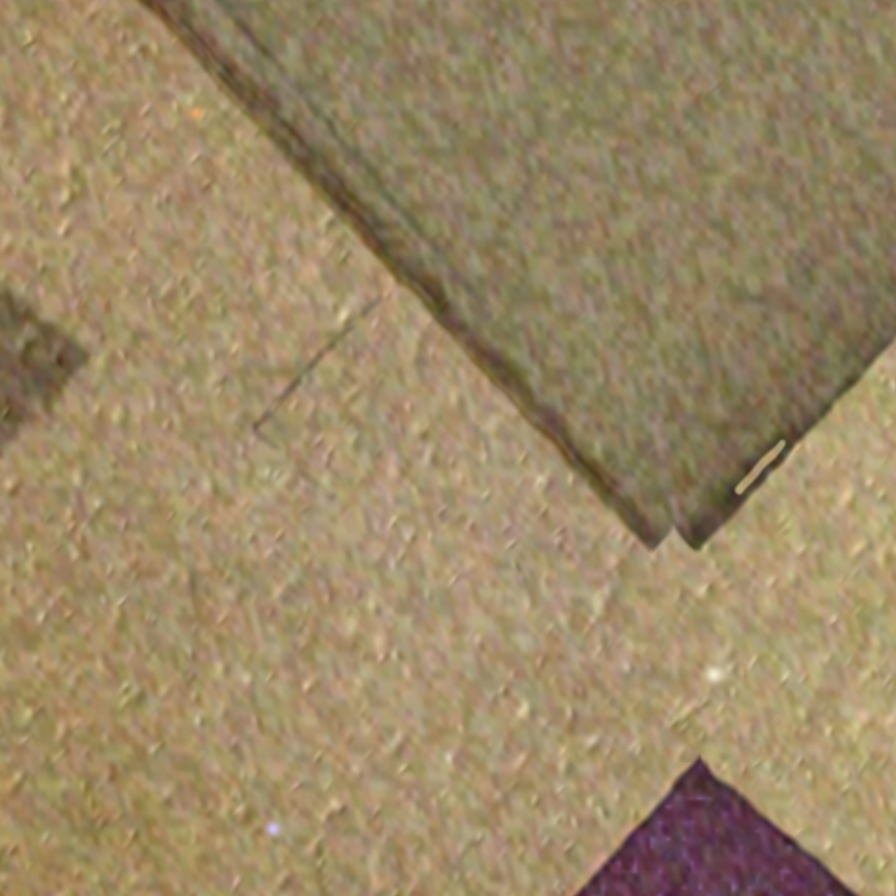
Give the GLSL for this texture, as a three.js fragment shader.

```glsl
// Worn sandy floor with a raised slab corner, a groove, a brown patch and a purple tile.
varying vec2 vUv;

const vec3 SAND = vec3(0.635, 0.545, 0.39);
const vec3 SAND_PINK = vec3(0.665, 0.585, 0.46);
const vec3 SAND_PALE = vec3(0.705, 0.635, 0.465);
const vec3 SAND_OCHRE = vec3(0.615, 0.525, 0.35);
const vec3 SLAB = vec3(0.555, 0.50, 0.375);
const vec3 SLAB_DIM = vec3(0.465, 0.41, 0.30);
const vec3 GROOVE = vec3(0.40, 0.325, 0.225);
const vec3 GROOVE_LIP = vec3(0.48, 0.405, 0.235);
const vec3 SHADOW = vec3(0.29, 0.25, 0.18);
const vec3 PATCH = vec3(0.45, 0.375, 0.27);
const vec3 PURPLE = vec3(0.36, 0.22, 0.285);
const vec3 PURPLE_RIM = vec3(0.80, 0.64, 0.50);
const float SOFT = 0.005;
const float GRAIN = 0.19;
const float FLECK = 0.17;

float hash(vec2 p) {
  vec3 q = fract(vec3(p.xyx) * 0.1031);
  q += dot(q, q.yzx + 33.33);
  return fract((q.x + q.y) * q.z);
}

float noise(vec2 p) {
  vec2 i = floor(p), f = fract(p);
  f = f * f * (3.0 - 2.0 * f);
  return mix(mix(hash(i), hash(i + vec2(1.0, 0.0)), f.x),
             mix(hash(i + vec2(0.0, 1.0)), hash(i + 1.0), f.x), f.y);
}

// Signed distance to the line a-b, positive on its left
float side(vec2 p, vec2 a, vec2 b) {
  vec2 d = normalize(b - a);
  return d.x * (p.y - a.y) - d.y * (p.x - a.x);
}

float segment(vec2 p, vec2 a, vec2 b) {
  vec2 d = b - a;
  return length(p - a - d * clamp(dot(p - a, d) / dot(d, d), 0.0, 1.0));
}

float cover(float d) { return smoothstep(-SOFT, SOFT, d); }
float stroke(float d, float width) { return 1.0 - smoothstep(0.0, width + SOFT, d); }
float spot(vec2 p, vec2 c, float r) { return exp(-dot(p - c, p - c) / (r * r)); }

// Scattered tilted grains, lit on one side and shaded on the other
float flecks(vec2 p, float scale) {
  vec2 cell = floor(p * scale);
  float sum = 0.0;
  for (int j = -1; j <= 1; j++) {
    for (int i = -1; i <= 1; i++) {
      vec2 c = cell + vec2(float(i), float(j));
      vec2 q = p * scale - c - vec2(hash(c), hash(c + 41.7));
      q.x -= q.y * (hash(c + 7.3) - 0.25);
      float strength = pow(hash(c + 19.1), 4.0);
      q *= vec2(4.8, 3.0);
      vec2 shade = q - vec2(1.1, -0.5);
      sum += strength * (exp(-dot(q, q)) - 0.75 * exp(-dot(shade, shade)));
    }
  }
  return sum;
}

vec3 grain(vec2 p) {
  vec2 q = vec2(p.x + 0.25 * p.y, p.y * 0.75);
  float light = noise(q * 130.0) * 0.6 + noise(q * 66.0 + 9.0) * 0.4 - 0.5;
  float tint = noise(q * 75.0 + 31.0) - 0.5;
  float blue = noise(q * 85.0 + 77.0) - 0.5;
  return GRAIN * (vec3(light) + vec3(0.26, -0.28, 0.1) * tint + vec3(-0.08, 0.0, 0.5) * blue);
}

void main() {
  vec2 p = vUv;
  vec2 w = p + 0.005 * (vec2(noise(p * 45.0), noise(p * 45.0 + 50.0)) - 0.5);
  float wear = noise(p * 55.0 + 13.0);

  // Floor tones
  vec2 mid = p - vec2(0.52, 0.42);
  vec3 col = mix(SAND, SAND_PINK, exp(-6.0 * dot(mid, mid)));
  col = mix(col, SAND_PALE, 0.85 * smoothstep(0.62, 1.0, p.x));
  col = mix(col, SAND_OCHRE, smoothstep(0.45, 0.0, p.x) * smoothstep(0.55, 0.1, p.y));
  col += 0.035 * (noise(p * 9.0) - 0.5);

  // Broken hairline cracks
  float crack = stroke(segment(w, vec2(0.423, 0.668), vec2(0.286, 0.525)), 0.003);
  crack += 0.55 * stroke(segment(w, vec2(0.286, 0.518), vec2(0.37, 0.445)), 0.003);
  col *= 1.0 - 0.26 * crack * smoothstep(0.1, 0.7, wear);

  // Brown patch at the left
  float patchD = min(side(w, vec2(0.107, 0.603), vec2(0.0, 0.6875)),
                     side(w, vec2(0.0, 0.492), vec2(0.107, 0.603)));
  col = mix(col, PATCH, smoothstep(-0.008, 0.010, patchD));

  // Raised slab with a notched tip
  float left = side(w, vec2(0.156, 1.0), vec2(0.723, 0.385));
  float right = side(w, vec2(0.775, 0.378), vec2(1.0, 0.622));
  float tip = w.y - 0.385 - max(0.0, 0.026 - 1.1 * abs(w.x - 0.752));
  float slab = cover(min(min(left, right), tip));
  vec3 top = mix(SLAB_DIM, SLAB, smoothstep(0.0, 0.20, right));
  top = mix(top, SLAB_DIM, 0.3 * smoothstep(0.08, 0.03, left));
  float seam = abs(left - 0.067 + 0.047 * (1.0 - p.y));
  top *= 1.0 - 0.20 * stroke(seam, 0.004) * smoothstep(0.56, 0.76, p.y) * (0.5 + 0.7 * wear);
  float under = mix(0.026, 0.006, smoothstep(0.84, 0.93, p.x));
  top = mix(top, SHADOW, 0.8 * smoothstep(under + 0.012, under - 0.010, right));

  // Streaked groove along the left edge
  float along = dot(p, vec2(0.678, -0.735));
  float streak = noise(vec2(along * 22.0, left * 190.0)) - 0.5;
  vec3 groove = mix(GROOVE_LIP, GROOVE, smoothstep(0.002, 0.014, left)) + 0.10 * streak;
  groove = mix(groove, SHADOW, 0.6 * smoothstep(0.48, 0.39, p.y));
  float grooveEnd = mix(0.024, 0.032, smoothstep(0.4, 1.0, p.y));
  top = mix(top, groove, smoothstep(grooveEnd + 0.009, grooveEnd - 0.008, left));
  col = mix(col, top, slab);

  // Pale slot in the slab edge
  float slot = segment(w, vec2(0.826, 0.453), vec2(0.871, 0.505));
  col = mix(col, SHADOW, 0.85 * stroke(slot, 0.014));
  col = mix(col, SAND_PALE, 1.0 - smoothstep(0.002, 0.007, slot));

  // Purple tile with a light left rim
  float rim = side(w, vec2(0.779, 0.154), vec2(0.645, 0.0));
  float tile = min(rim, side(w, vec2(0.957, 0.0), vec2(0.779, 0.154)));
  float tileMask = cover(tile);
  col = mix(col, PURPLE_RIM, 0.6 * stroke(abs(rim + 0.006), 0.004) * step(p.y, 0.15));
  vec3 purple = PURPLE * mix(0.7, 1.0, smoothstep(0.0, 0.014, tile));
  purple += vec3(0.12, 0.10, 0.20) * pow(noise(p * 110.0 + 5.0), 6.0);
  col = mix(col, purple, tileMask);

  // Surface texture and bright specks
  float rough = mix(1.0, 0.3, max(slab, tileMask));
  col += grain(p) + FLECK * rough * (flecks(w, 31.0) + 0.8 * flecks(w + 3.7, 52.0));
  col = mix(col, vec3(0.96, 0.93, 0.82), spot(p, vec2(0.797, 0.247), 0.009));
  col = mix(col, vec3(0.82, 0.76, 1.0), spot(p, vec2(0.305, 0.075), 0.007));
  col = mix(col, vec3(0.95, 0.65, 0.42), spot(p, vec2(0.219, 0.874), 0.006));
  gl_FragColor = vec4(clamp(col, 0.0, 1.0), 1.0);
}
```
